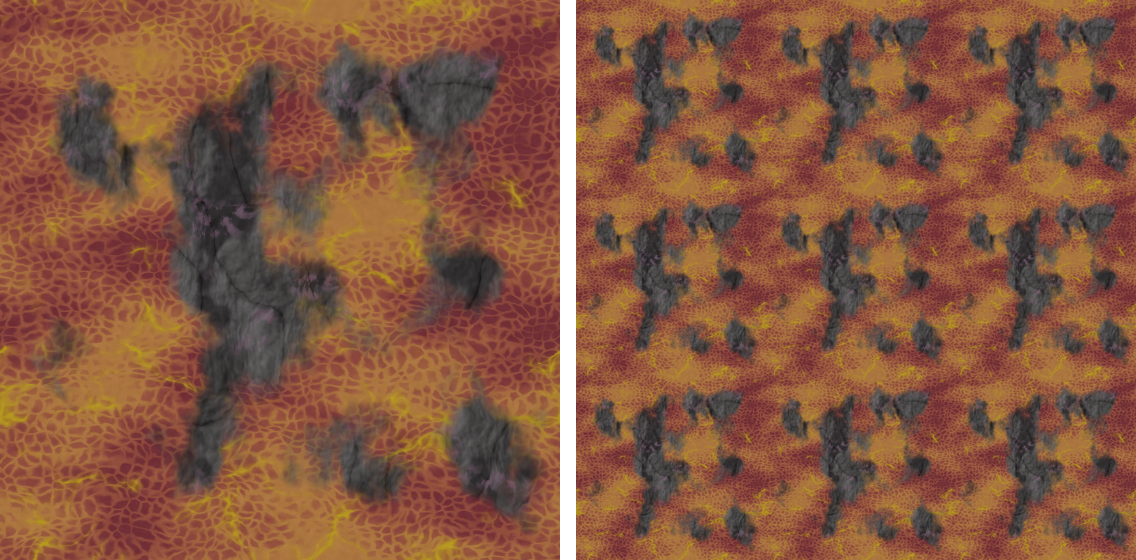
Left, the tile; right, the same tile 3 across and 3 down.
Reproduce this texture procedurally as a Shadertoy shader.

```glsl
// Molten lava with a fine cellular crust and yellow veins, broken by islands of
// grey rock. Wrapping gradient noise sets heat, rock cover and rock relief;
// a wrapping Voronoi pattern draws the crust, so the square tiles seamlessly.

const vec3 DEEP_RED = vec3(0.44, 0.18, 0.21);
const vec3 EMBER    = vec3(0.57, 0.30, 0.24);
const vec3 ORANGE   = vec3(0.67, 0.46, 0.25);
const vec3 YELLOW   = vec3(0.71, 0.61, 0.10);
const vec3 STONE    = vec3(0.292, 0.287, 0.285);
const vec3 HOLLOW   = vec3(0.19, 0.18, 0.185);
const vec3 MAUVE    = vec3(0.42, 0.32, 0.39);

vec2 hash2(vec2 p) {
    vec3 q = fract(p.xyx * vec3(0.1031, 0.1030, 0.0973));
    q += dot(q, q.yzx + 33.33);
    return fract((q.xx + q.yz) * q.zy);
}

// Gradient at a lattice point, dotted with the offset from it
float corner(vec2 cell, vec2 offset, vec2 period, float seed) {
    float angle = 6.28318 * hash2(mod(cell, period) + seed * 17.0).x;
    return dot(vec2(cos(angle), sin(angle)), offset);
}

// Gradient noise that repeats after a whole number of cells
float gradientNoise(vec2 uv, vec2 cells, float seed) {
    vec2 p = uv * cells + seed * 0.37;
    vec2 i = floor(p), f = p - i;
    vec2 w = f * f * f * (f * (f * 6.0 - 15.0) + 10.0);
    vec2 e = vec2(1.0, 0.0);
    float low  = mix(corner(i, f, cells, seed),
                     corner(i + e, f - e, cells, seed), w.x);
    float high = mix(corner(i + e.yx, f - e.yx, cells, seed),
                     corner(i + 1.0, f - 1.0, cells, seed), w.x);
    return 1.4 * mix(low, high, w.y);
}

float fbm(vec2 uv, vec2 cells, float seed) {
    float sum = 0.0, amplitude = 0.5;
    for (int octave = 0; octave < 5; octave++) {
        sum += amplitude * gradientNoise(uv, cells, seed);
        cells *= 2.0;
        amplitude *= 0.5;
        seed += 1.3;
    }
    return sum;
}

vec2 warp(vec2 uv, vec2 cells, float amount, float seed) {
    return uv + amount * vec2(fbm(uv, cells, seed), fbm(uv, cells, seed + 9.0));
}

// Distance gap between the two nearest seeds: zero on cell borders
float cellGap(vec2 uv, vec2 cells) {
    vec2 p = uv * cells, i = floor(p);
    float nearest = 8.0, second = 8.0;
    for (int y = -1; y <= 1; y++)
    for (int x = -1; x <= 1; x++) {
        vec2 c = i + vec2(x, y);
        float d = length(c + 0.1 + 0.8 * hash2(mod(c, cells)) - p);
        second = min(second, max(nearest, d));
        nearest = min(nearest, d);
    }
    return second - nearest;
}

// Thin glowing line along the zero contour of a noise field
float vein(vec2 uv, vec2 cells, float width, float seed) {
    return exp(-abs(gradientNoise(uv, cells, seed)) / width);
}

vec3 lavaColor(vec2 uv) {
    float heat = fbm(uv, vec2(3.0, 6.0), 2.0);
    vec2 bent = warp(uv, vec2(9.0, 12.0), 0.035, 4.0);
    float web = 1.0 - smoothstep(0.0, 0.55, cellGap(bent, vec2(44.0, 58.0)));
    float tone = 0.56 + 1.5 * heat + 0.42 * (web - 0.45);
    vec3 color = mix(DEEP_RED, EMBER, smoothstep(0.0, 0.5, tone));
    color = mix(color, ORANGE, smoothstep(0.42, 0.98, tone));

    // Veins appear only in scattered hot stretches
    float patches = fbm(uv, vec2(7.0, 9.0), 23.0) + 0.5 * heat;
    float glow = vein(bent, vec2(6.0, 10.0), 0.06, 31.0)
               + 0.6 * vein(bent, vec2(13.0, 17.0), 0.07, 37.0);
    glow *= smoothstep(-0.02, 0.26, patches) * (0.65 + 0.35 * web);
    return mix(color, YELLOW, min(glow, 0.9));
}

float rockHeight(vec2 uv) {
    return fbm(uv, vec2(10.0, 6.0), 41.0);
}

vec3 rockColor(vec2 uv) {
    vec2 bent = warp(uv, vec2(8.0, 6.0), 0.04, 45.0);
    float relief = rockHeight(bent) - rockHeight(bent + vec2(0.003, -0.003));
    float hollow = smoothstep(0.08, 0.22, fbm(uv, vec2(7.0, 5.0), 53.0));
    float grain = fbm(bent, vec2(50.0, 40.0), 59.0);
    float mauve = smoothstep(0.05, 0.28, fbm(uv, vec2(6.0, 8.0), 61.0))
                * smoothstep(-0.12, 0.22, grain);
    float crack = vein(bent, vec2(9.0, 5.0), 0.03, 67.0);

    vec3 color = mix(STONE + 0.13 * fbm(uv, vec2(9.0, 7.0), 71.0), HOLLOW, hollow);
    color = mix(color, MAUVE, 0.75 * mauve);
    color += mix(0.9, 0.35, hollow) * relief + 0.06 * grain;
    return color - 0.09 * crack;
}

// Feathered rock islands that stay clear of the tile border
float rockCover(vec2 uv) {
    vec2 toEdge = min(uv, 1.0 - uv);
    float inside = smoothstep(0.02, 0.16, min(toEdge.x, toEdge.y));
    float field = fbm(warp(uv, vec2(6.0), 0.05, 79.0), vec2(4.0, 3.0), 83.0);
    return smoothstep(-0.09, 0.15, field - 0.4 * (1.0 - inside));
}

void mainImage(out vec4 fragColor, in vec2 fragCoord) {
    vec2 uv = fragCoord / iResolution.xy;
    vec3 color = mix(lavaColor(uv), rockColor(uv), rockCover(uv));
    color += 0.035 * fbm(uv, vec2(64.0), 97.0);
    fragColor = vec4(clamp(color, 0.0, 1.0), 1.0);
}
```
